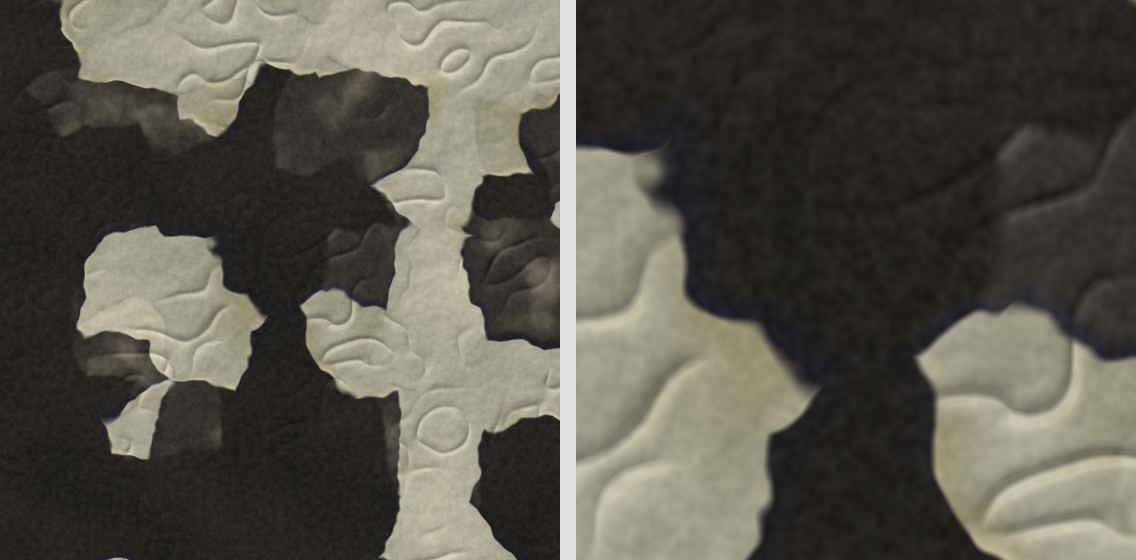
Left: the whole. Right: its middle third, enlarged.
A three.js fragment shader for this texture:

```glsl
// Torn flakes of pale, wrinkled paint peeling off a dark, sooty ground.
// Flakes are groups of Voronoi cells, kept or lost by a drifting cover wave,
// with outlines torn by gradient noise; relief is lit from below.
varying vec2 vUv;

#define CELLS 7.0        // Voronoi cells across the canvas
#define BARE 0.14        // cover level below which paint is lost
#define SCATTER 0.8      // randomness of the losses
#define SOFTNESS 0.0028  // half width of a flake edge
#define WRINKLE 0.34     // strength of the crease relief
#define GRAIN 0.035      // strength of the fine mottle

const vec3 SOOT  = vec3(0.145, 0.135, 0.125);
const vec3 BROWN = vec3(0.24, 0.22, 0.20);
const vec3 DULL  = vec3(0.42, 0.40, 0.34);
const vec3 OLIVE = vec3(0.58, 0.57, 0.47);
const vec3 STONE = vec3(0.65, 0.64, 0.57);
const vec3 CREAM = vec3(0.74, 0.72, 0.63);
const vec3 LIT   = vec3(0.86, 0.82, 0.64);
const vec3 BLUE  = vec3(0.11, 0.11, 0.17);

vec2 hash2(vec2 p) {
  vec3 q = fract(p.xyx * vec3(0.1031, 0.1030, 0.0973));
  q += dot(q, q.yzx + 33.33);
  return fract((q.xx + q.yz) * q.zy);
}

float corner(vec2 cell, vec2 offset) {
  float angle = 6.2832 * hash2(cell).x;
  return dot(vec2(cos(angle), sin(angle)), offset);
}

// Gradient noise, about -0.7 to 0.7
float noise(vec2 p) {
  vec2 i = floor(p), f = p - i;
  vec2 u = f * f * f * (f * (f * 6.0 - 15.0) + 10.0);
  vec2 e = vec2(1.0, 0.0);
  return mix(mix(corner(i, f), corner(i + e, f - e), u.x),
             mix(corner(i + e.yx, f - e.yx), corner(i + 1.0, f - 1.0), u.x), u.y);
}

float fbm(vec2 p) {
  float sum = 0.0, amp = 0.6;
  for (int i = 0; i < 4; i++) {
    sum += amp * noise(p);
    p = mat2(1.6, 1.2, -1.2, 1.6) * p + 7.3;
    amp *= 0.5;
  }
  return sum;
}

vec2 noise2(vec2 p) { return vec2(noise(p), noise(p + 41.7)); }

// Bends straight cell borders into torn outlines
vec2 tear(vec2 p) {
  return p + 0.06 * noise2(p * 5.0) + 0.02 * noise2(p * 17.0) + 0.006 * noise2(p * 48.0);
}

// Broad drift of paint cover over the canvas
float cover(vec2 p) {
  return 0.5 * cos(13.1 * (p.x - 0.28)) + 0.35 * cos(10.5 * (p.y - 0.38))
       + dot(p - 0.5, vec2(0.9, 0.5));
}

// Approximate signed distance to the flake outline, positive on the flake
float flake(vec2 p, float bare, float seed) {
  vec2 g = tear(p) * CELLS, id = floor(g);
  float kept = 4.0, lost = 4.0;
  for (int y = -2; y <= 2; y++) {
    for (int x = -2; x <= 2; x++) {
      vec2 cell = id + vec2(float(x), float(y));
      vec2 site = cell + 0.5 + 0.8 * (hash2(cell + seed) - 0.5);
      float d2 = dot(g - site, g - site);
      float level = cover(site / CELLS) + SCATTER * (hash2(cell + seed + 31.0).x - 0.5);
      if (level > bare) kept = min(kept, d2);
      else lost = min(lost, d2);
    }
  }
  return 0.5 * (sqrt(lost) - sqrt(kept)) / CELLS;
}

// Height of the crumpled film: short sharp ridges in patches
float creases(vec2 p) {
  vec2 q = p + 0.03 * noise2(p * 9.0);
  float ridge = 1.0 - abs(noise(mat2(0.8, -0.6, 0.6, 0.8) * q * vec2(11.0, 17.0))) * 2.2;
  float patches = smoothstep(-0.15, 0.3, noise(p * 6.0 + 13.0));
  return patches * pow(max(ridge, 0.0), 5.0) + 0.6 * fbm(p * 16.0);
}

void main() {
  vec2 p = vUv;
  float paint = flake(p, BARE, 0.0);
  float below = flake(p - vec2(0.003, 0.008), BARE, 0.0);
  float facing = clamp((paint - below) / 0.007, -1.0, 1.0);
  float relief = creases(p) - creases(p + vec2(0.003, -0.006));
  float mottle = noise(p * 75.0) + noise(p * 160.0);

  // Sooty ground with dull scraps of an older coat
  vec3 ground = SOOT * (1.0 + 0.35 * fbm(p * 5.0 + 3.0)) + 0.03 * relief;
  float scrap = flake(p + vec2(0.02, -0.01), BARE - 0.08, 17.0);
  float wear = smoothstep(-0.15, 0.4, fbm(p * 7.0 + 23.0));
  vec3 scrapColor = mix(BROWN * 0.88, DULL, wear * wear) + 0.12 * relief;
  ground = mix(ground, scrapColor, smoothstep(-0.005, 0.006, scrap));
  float contact = smoothstep(-0.016, 0.0, paint);
  ground = mix(ground, BLUE, contact * (0.35 - 0.35 * facing));

  // Pale paint, greyer towards the top, with a second coat on part of it
  float coat = flake(p, BARE + 0.3, 53.0);
  float tone = 0.5 + 0.75 * fbm(p * 4.0 + 9.0) - 0.35 * (p.y - 0.5);
  tone += 0.22 * (smoothstep(-0.003, 0.003, coat) - 0.4);
  vec3 film = mix(OLIVE, STONE, smoothstep(0.0, 0.5, tone));
  film = mix(film, CREAM, smoothstep(0.45, 0.9, tone));
  film += WRINKLE * clamp(relief, -0.45, 0.4) * vec3(1.0, 0.98, 0.88);
  float seam = exp(-abs(coat) / 0.003) * smoothstep(-0.1, 0.2, noise(p * 13.0));
  film *= 1.0 - 0.16 * seam;

  // Ochre stain and lit lip along the lower edges
  float stain = smoothstep(0.035, 0.0, paint) * smoothstep(0.0, 0.4, noise(p * 8.0 + 5.0));
  film = mix(film, OLIVE * vec3(0.95, 0.9, 0.78), 0.6 * stain);
  float lip = smoothstep(0.011, 0.002, paint) * max(facing, 0.0);
  film = mix(film, LIT, 0.6 * lip * smoothstep(-0.3, 0.3, noise(p * 21.0)));

  vec3 color = mix(ground, film, smoothstep(-SOFTNESS, SOFTNESS, paint));
  gl_FragColor = vec4(clamp(color + GRAIN * mottle, 0.0, 1.0), 1.0);
}
```
